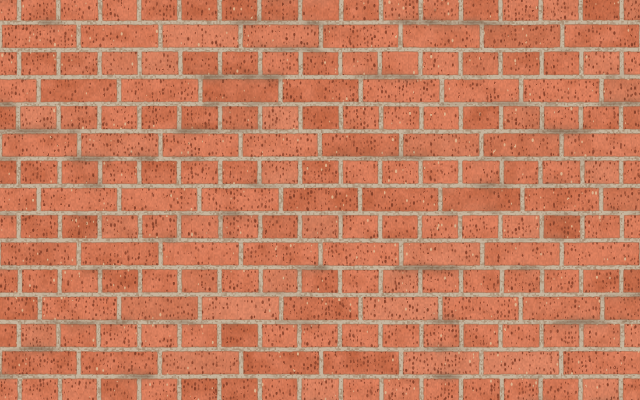
This texture is drawn by a WebGL 2 fragment shader. Its source:

```glsl
#version 300 es
precision highp float;
// Brick wall in English bond: header courses alternate with stretcher courses,
// stretchers shifting by half a brick every other time. Each brick is a rounded
// box with its own tone, pits and flecks; mortar is grainy with patchy grime.

uniform vec2 u_resolution;
out vec4 fragColor;

// Lengths are fractions of the canvas height.
const float COURSE_HEIGHT = 0.06806;
const float FIRST_JOINT = 0.0563;      // first bed joint, measured from the top
const float STRETCHER = 0.2009;        // pitch of a long brick
const float HEADER_SHIFT = 0.0475;
const float STRETCHER_SHIFT = -0.002;
const float JOINT = 0.0108;            // mortar width
const float JITTER = 0.0045;           // wander of the upright joints
const float CORNER = 0.0025;
const float ROUGHNESS = 0.0026;        // unevenness of brick edges
const vec2 PIT_CELL = vec2(0.0088, 0.0125);

const vec3 BRICK = vec3(0.85, 0.495, 0.365);
const vec3 BRICK_DARK = vec3(0.73, 0.385, 0.255);
const vec3 BRICK_PALE = vec3(0.86, 0.55, 0.425);
const vec3 RIM = vec3(0.65, 0.40, 0.29);
const vec3 PIT = vec3(0.49, 0.24, 0.16);
const vec3 FLECK = vec3(0.88, 0.72, 0.57);
const vec3 MORTAR = vec3(0.78, 0.71, 0.62);
const vec3 MORTAR_DARK = vec3(0.66, 0.56, 0.46);
const vec3 GRIME = vec3(0.45, 0.35, 0.27);

float hash(vec2 cell, float seed) {
    uvec3 v = uvec3(ivec3(vec3(cell, seed) + 4096.0));
    uint h = v.x * 1597334677u ^ v.y * 3812015801u ^ v.z * 2798796415u;
    h = (h ^ (h >> 15)) * 2246822519u;
    h = (h ^ (h >> 13)) * 3266489917u;
    return float((h ^ (h >> 16)) >> 8) / 16777216.0;
}

float noise(vec2 p) {
    vec2 i = floor(p), f = fract(p);
    f = f * f * (3.0 - 2.0 * f);
    return mix(mix(hash(i, 0.0), hash(i + vec2(1, 0), 0.0), f.x),
               mix(hash(i + vec2(0, 1), 0.0), hash(i + vec2(1, 1), 0.0), f.x), f.y);
}

float fbm(vec2 p) {
    float sum = 0.0, gain = 0.5;
    for (int i = 0; i < 4; i++) {
        sum += gain * noise(p);
        p = p * 2.03 + 17.3;
        gain *= 0.5;
    }
    return sum / 0.9375;
}

float roundedBox(vec2 p, vec2 halfSize, float radius) {
    vec2 q = abs(p) - halfSize + radius;
    return length(max(q, 0.0)) + min(max(q.x, q.y), 0.0) - radius;
}

// Upright elliptical pits, one at most per cell: x = coverage, y = random kind.
vec2 pits(vec2 p, float density, float seed, float pixel) {
    vec2 g = p / PIT_CELL;
    g.y += hash(vec2(floor(g.x), 0.0), seed);
    vec2 id = floor(g);
    vec2 centre = 0.3 + 0.4 * vec2(hash(id, seed + 1.0), hash(id, seed + 2.0));
    float size = hash(id, seed + 3.0);
    float radius = mix(0.12, 0.33, size * size);
    float soft = pixel / PIT_CELL.x * 0.6;
    float dist = length((fract(g) - centre) * vec2(1.0, 0.9)) - radius;
    float present = step(hash(id, seed + 4.0), density);
    return vec2(present * (1.0 - smoothstep(-soft, soft, dist)), hash(id, seed + 5.0));
}

void main() {
    float pixel = 1.0 / u_resolution.y;
    vec2 p = gl_FragCoord.xy * pixel;
    p.y = 1.0 - p.y;

    // Find the course and the brick in it.
    float y = (p.y - FIRST_JOINT + 0.0016 * (noise(p * 7.0) - 0.5)) / COURSE_HEIGHT;
    float row = floor(y);
    bool isStretcher = mod(row, 2.0) < 0.5;
    float pitch = isStretcher ? STRETCHER : 0.5 * STRETCHER;
    float shift = isStretcher ? STRETCHER_SHIFT + 0.25 * STRETCHER * mod(row, 4.0) : HEADER_SHIFT;
    float x = (p.x - shift) / pitch;
    vec2 id = vec2(floor(x), row);
    float left = JITTER * (hash(id, 1.0) - 0.5);
    float right = pitch + JITTER * (hash(id + vec2(1, 0), 1.0) - 0.5);

    // Signed distance to the rough-edged brick.
    vec2 local = vec2(fract(x) * pitch - 0.5 * (left + right), (fract(y) - 0.5) * COURSE_HEIGHT);
    vec2 halfSize = 0.5 * (vec2(right - left, COURSE_HEIGHT) - JOINT);
    float d = roundedBox(local, halfSize, CORNER) + ROUGHNESS * (fbm(p * 110.0) - 0.5);

    // Fired clay: tone per brick, cloudy patches, fine grain, darker rim.
    float tone = hash(id, 2.0), cloud = fbm(p * vec2(26.0, 34.0));
    float grain = noise(p * vec2(330.0, 210.0));
    vec3 clay = mix(BRICK, BRICK_DARK, clamp(0.65 * tone * tone + 1.3 * (cloud - 0.45), 0.0, 0.9));
    clay = mix(clay, BRICK_PALE, 0.5 * smoothstep(0.6, 1.0, hash(id, 3.0)));
    clay *= 0.94 + 0.12 * grain;
    clay = mix(clay, RIM, 0.55 * smoothstep(-0.0035, 0.0, d));
    float density = 0.16 + 0.22 * hash(id, 4.0) + 0.5 * (cloud - 0.45);
    for (int layer = 0; layer < 2; layer++) {
        vec2 pit = pits(p + 0.37 * float(layer), density, 10.0 + 10.0 * float(layer), pixel);
        clay = mix(clay, pit.y > 0.94 ? FLECK : PIT, pit.x * mix(0.5, 0.95, pit.y));
    }

    // Sandy mortar, shaded where it meets the bricks.
    float sand = 0.6 * noise(p * 260.0) + 0.4 * fbm(p * 40.0);
    vec3 mortar = mix(MORTAR, MORTAR_DARK, smoothstep(0.4, 0.85, sand));
    mortar = mix(mortar, MORTAR_DARK, 0.6 * (1.0 - smoothstep(0.0, 0.0025, d)));

    float edge = max(pixel * 0.7, 0.0008);
    vec3 colour = mix(mortar, clay, 1.0 - smoothstep(-edge, edge, d));

    // Patches of grime along the bed joints.
    float bed = (0.5 - abs(fract(y) - 0.5)) * COURSE_HEIGHT;
    float stain = smoothstep(0.52, 0.78, fbm(p * vec2(9.0, 16.0) + 5.0));
    colour = mix(colour, GRIME, 0.65 * stain * exp(-bed / 0.009));
    fragColor = vec4(colour, 1.0);
}
```
